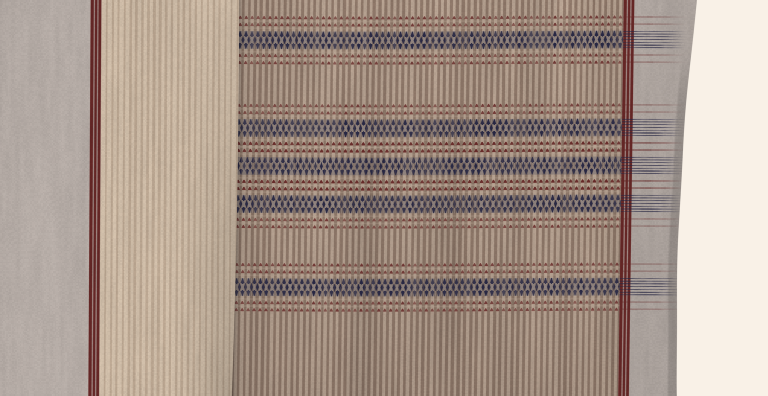
Reproduce this texture procedurally as a Shadertoy shader.

```glsl
// Striped handwoven cloth: a plain grey edge, a pale folded strip and a wide panel
// crossed by five blue brocade bands with rows of small red darts. Layers are painted
// back to front; one column grid drives both the warp stripes and the motifs.
#define COLUMN 0.0150       // width of one stripe and motif
#define BAND_HALF 0.0225    // half height of a blue band
#define ROW_NEAR 0.0390     // band centre to first dart row
#define ROW_FAR 0.0570      // band centre to second dart row
#define FOLD_X 0.6035       // fold edge at the top
#define BORDER_L 0.2290     // left red border
#define BORDER_R 1.5750     // right red border
#define BORDER_W 0.0270     // border width
#define WEAR 0.0450         // strength of thread grain

const vec3 PAPER = vec3(0.975, 0.945, 0.905);
const vec3 GREY  = vec3(0.705, 0.668, 0.645);
const vec3 CREAM = vec3(0.800, 0.730, 0.650);
const vec3 BEIGE = vec3(0.700, 0.620, 0.540);
const vec3 TAUPE = vec3(0.535, 0.450, 0.395);
const vec3 SAND  = vec3(0.715, 0.640, 0.575);
const vec3 RED   = vec3(0.390, 0.150, 0.145);
const vec3 NAVY  = vec3(0.150, 0.150, 0.260);

float hash(vec2 p) { return fract(sin(dot(p, vec2(127.1, 311.7))) * 43758.5453); }

float noise(vec2 p) {
    vec2 i = floor(p), f = fract(p);
    f = f * f * (3.0 - 2.0 * f);
    return mix(mix(hash(i), hash(i + vec2(1, 0)), f.x),
               mix(hash(i + vec2(0, 1)), hash(i + vec2(1, 1)), f.x), f.y);
}

// Coverage of the interval a..b with edge softness s
float span(float x, float a, float b, float s) {
    return smoothstep(a - s, a + s, x) - smoothstep(b - s, b + s, x);
}

float line(float d, float halfWidth, float s) {
    return 1.0 - smoothstep(halfWidth - s, halfWidth + s, abs(d));
}

// Distance to the middle of the nearest column
float columnDist(float x) { return abs(fract(x / COLUMN) - 0.5) * COLUMN; }

// Warp stripe whose width drifts from column to column
float stripe(float x, float halfWidth, float s) {
    float drift = 0.75 + 0.5 * hash(vec2(floor(x / COLUMN), 3.0));
    return line(columnDist(x), halfWidth * drift, s);
}

// Red selvedge border with two pale threads
vec3 border(vec3 col, float x, float s) {
    col = mix(col, RED, span(x, 0.0, BORDER_W, s));
    float threads = line(x - 0.0095, 0.0016, s) + line(x - 0.0185, 0.0016, s);
    return mix(col, GREY, 0.7 * min(threads, 1.0));
}

// Mirrored brocade motif: slim outer drops and small half-step diamonds
float motif(float x, float y, float s) {
    float t = abs(y) / BAND_HALF;
    float dropW = 0.0046 * min(smoothstep(0.30, 0.50, t), (1.1 - t) / 0.6);
    float gemW = 0.0040 * (1.0 - t / 0.45);
    float drops = line(columnDist(x), dropW, s) * step(0.3, t);
    float gems = line(columnDist(x + 0.5 * COLUMN), gemW, s) * step(t, 0.45);
    return max(drops, gems);
}

// Rows of darts and blue bands; inPanel selects full motifs or loose floats
vec3 brocade(vec3 col, vec2 p, float inPanel, float s) {
    float centres[5] = float[5](0.101, 0.323, 0.419, 0.515, 0.725);
    float column = floor(p.x / COLUMN);
    float fade = 1.0 - smoothstep(BORDER_R + 0.08, BORDER_R + 0.17, p.x);
    for (int i = 0; i < 5; i++) {
        float y = p.y - centres[i];
        float wear = 0.65 + 0.35 * hash(vec2(column, float(i)));
        float phase = i == 2 ? 0.5 * COLUMN : 0.0;
        // Blue band on a greyed ground that keeps the warp stripes
        float area = span(y, -BAND_HALF, BAND_HALF, s);
        vec3 ground = mix(col * vec3(0.80, 0.82, 0.88), SAND, 0.4 * stripe(p.x + 0.5 * COLUMN, 0.002, s));
        float floats = smoothstep(-0.2, 0.7, cos(y * 900.0)) * fade
                     * (0.5 + 0.5 * noise(vec2(p.x * 60.0, y * 140.0)));
        vec3 woven = mix(ground, NAVY, wear * motif(p.x + phase, y, s));
        col = mix(col, mix(mix(col, NAVY, 0.7 * floats), woven, inPanel), area);
        // Dart rows and pale weft lines, above and below
        float a = abs(y);
        for (int k = 0; k < 2; k++) {
            float d = a - (k == 0 ? ROW_NEAR : ROW_FAR);
            float taper = 0.0042 * clamp(0.75 + sign(y) * d / 0.008, 0.0, 1.0);
            float dart = line(d, 0.0038, s) * line(columnDist(p.x), taper, s);
            float loose = line(d, 0.0018, s) * fade * 0.4;
            col = mix(col, SAND, 0.3 * inPanel * line(d + 0.009, 0.002, s));
            col = mix(col, RED, wear * mix(loose, 0.85 * dart, inPanel));
        }
    }
    return col;
}

void mainImage(out vec4 fragColor, in vec2 fragCoord) {
    vec2 p = vec2(fragCoord.x, iResolution.y - fragCoord.y) / iResolution.y;
    float s = 0.7 / iResolution.y;
    // Cloth leans slightly and its weft barely sags
    vec2 q = vec2(p.x + 0.014 * p.y, p.y + 0.0012 * sin(p.x * 5.0));
    float ripple = noise(vec2(q.x * 14.0, p.y * 1.5)) - 0.5;

    // Wide panel, its border and the grey margin
    float inPanel = 1.0 - smoothstep(BORDER_R - s, BORDER_R + s, q.x);
    vec3 panel = mix(TAUPE, SAND, 0.85 * stripe(q.x, 0.0038, s));
    panel *= 1.02 - 0.07 * p.y + 0.08 * ripple;
    vec3 cloth = mix(GREY * (0.95 + 0.06 * ripple), panel, inPanel);
    cloth = border(cloth, q.x - BORDER_R, s);
    cloth = brocade(cloth, q, inPanel, s);

    // Outer edge with a darker turned rim
    float edge = 1.760 - 0.12 * p.y + 0.07 * p.y * p.y + 0.001 * sin(p.y * 17.0);
    float rim = smoothstep(edge - 0.026, edge - 0.018, p.x) * smoothstep(0.1, 0.3, p.y);
    cloth *= 1.0 - 0.13 * rim;

    // Folded strip on the left, casting a shadow on the panel
    float fold = FOLD_X - 0.018 * p.y * p.y;
    cloth *= 1.0 - 0.28 * exp(-max(p.x - fold, 0.0) / 0.008);
    float lx = p.x + 0.006 * p.y;
    vec3 strip = mix(BEIGE, CREAM, 0.15 + 0.85 * stripe(lx, 0.0046, s));
    strip *= 1.0 - 0.14 * smoothstep(0.45, 0.60, p.x) * p.y;
    vec3 left = mix(GREY, strip, smoothstep(-s, s, lx - BORDER_L - BORDER_W));
    left = border(left, lx - BORDER_L, s) * (1.0 + 0.04 * ripple);
    cloth = mix(left, cloth, smoothstep(fold - s, fold + s, p.x));

    // Thread grain, then the bare ground beyond the cloth
    cloth *= 1.0 + WEAR * (hash(floor(p * 260.0)) + noise(p * vec2(90.0, 12.0)) - 1.0);
    vec3 col = mix(cloth, PAPER, smoothstep(edge - s, edge + s, p.x));
    fragColor = vec4(col, 1.0);
}
```
